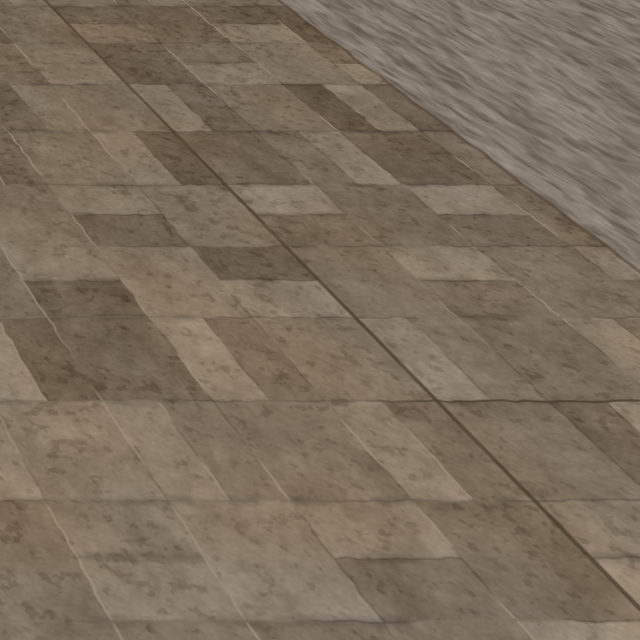
A Shadertoy shader for this texture:

```glsl
#define VANISH vec2(-0.911, 2.003)    // where the long joints converge
#define ACROSS vec2(18.69, -18.28)    // scale and offset of columns
#define DEPTH vec2(37.4, -18.95)      // scale and offset of courses
#define ROAD_EDGE 6.8                 // column where the paving ends
#define JOINT 0.021                   // half width of a joint
#define SEAM 0.040                    // half width of the long dark seam
#define STONE_DARK vec3(0.392, 0.335, 0.272)
#define STONE_LIGHT vec3(0.572, 0.515, 0.445)
#define SEAM_COLOR vec3(0.290, 0.240, 0.190)
#define ROAD_DARK vec3(0.395, 0.355, 0.315)
#define ROAD_LIGHT vec3(0.605, 0.565, 0.522)
#define SAMPLES 3                     // antialiasing grid per axis

float hash(vec2 p) {
    vec3 q = fract(p.xyx * 0.1031);
    q += dot(q, q.yzx + 33.33);
    return fract((q.x + q.y) * q.z);
}

float noise(vec2 p) {
    vec2 i = floor(p), f = fract(p);
    f = f * f * (3.0 - 2.0 * f);
    return mix(mix(hash(i), hash(i + vec2(1, 0)), f.x),
               mix(hash(i + vec2(0, 1)), hash(i + vec2(1, 1)), f.x), f.y);
}

float fbm(vec2 p) {
    float sum = 0.0, amp = 0.5;
    for (int i = 0; i < 4; i++) {
        sum += amp * noise(p);
        p = mat2(1.6, 1.2, -1.2, 1.6) * p + 7.3;
        amp *= 0.5;
    }
    return sum / 0.9375;
}

float line(float d, float halfWidth) {
    return 1.0 - smoothstep(halfWidth * 0.5, halfWidth * 1.7, d);
}

vec3 paving(vec2 ground, vec2 uv) {
    // Checkerboard of whole slabs and slabs cut in two
    vec2 worn = ground + 0.05 * (vec2(noise(ground * 5.0), noise(ground * 5.0 + 40.0)) - 0.5);
    vec2 block = floor(worn / 2.0);
    vec2 inside = worn - 2.0 * block;
    vec2 size = vec2(2.0);
    bool cut = mod(block.x + block.y, 2.0) < 0.5;
    if (cut) {
        if (mod(block.y + 1.0, 4.0) < 2.0) size.y = 1.0;
        else size.x = 1.0;
    }
    vec2 part = floor(inside / size);
    vec2 local = inside - part * size;
    vec2 edge = min(local, size - local);

    // Tone: cut pairs are one pale and one darker piece
    float variation = hash(block * 2.0 + part + 83.0);
    float tone = 0.25 + 0.46 * variation;
    if (cut) {
        bool pale = (part.x + part.y > 0.5) == (hash(block + 19.0) > 0.5);
        tone = pale ? 0.70 + 0.22 * variation : 0.14 + 0.44 * variation;
    }
    tone += 0.40 * (0.5 - uv.y);

    // Stains, mottling, grain and small pits
    vec2 shift = 13.0 * block + 5.0 * part;
    tone += 0.65 * (fbm(ground * 1.5 + shift) - 0.5);
    tone += 0.42 * (fbm(ground * 6.0) - 0.5);
    tone += 0.20 * (noise(ground * vec2(17.0, 20.0) + 90.0) - 0.5);
    float pit = fbm(ground * vec2(6.0, 7.0) + 60.0) + 0.15 * noise(ground * 0.9 + 11.0);
    tone -= 0.32 * smoothstep(0.68, 0.84, pit);
    vec3 color = mix(STONE_DARK, STONE_LIGHT, tone);
    color *= 1.0 + vec3(0.02, 0.0, -0.03) * (2.0 * noise(ground * 0.6 + 5.0) - 1.0);

    // Patchy joints, paler toward the near left
    float patchy = noise(ground * 1.3 + 25.0);
    float pale = smoothstep(0.3, 0.75, patchy + 0.35 - 0.5 * uv.x - 0.2 * uv.y);
    vec3 upright = mix(color * 0.78, STONE_LIGHT * 1.06, pale);
    vec3 level = mix(color * 0.75, STONE_LIGHT, 0.6 * pale);
    color = mix(color, upright, line(edge.x, JOINT) * (0.45 + 0.5 * patchy));
    color = mix(color, level, line(edge.y, JOINT) * (0.4 + 0.55 * patchy));
    color *= 1.0 - 0.10 * line(edge.y, 0.08) * smoothstep(0.45, 0.75, noise(ground * 2.1 + 50.0));

    // Long seam and one deep cross joint
    color = mix(color, SEAM_COLOR, 0.75 * line(abs(ground.x), SEAM));
    float cross = line(abs(worn.y - 4.0), JOINT) * smoothstep(-2.0, 1.0, ground.x);
    return mix(color, SEAM_COLOR, 0.7 * cross);
}

vec3 road(vec2 ground) {
    // Short rough streaks running toward the vanishing point
    vec2 grain = ground + vec2(0.08 * ground.y + 0.16 * (noise(ground * 2.0) - 0.5), 0.0);
    float streak = fbm(grain * vec2(5.5, 1.5));
    float fine = noise(grain * vec2(13.0, 4.5) + 31.0);
    float tone = 0.54 + 0.95 * (streak - 0.5) + 0.34 * (fine - 0.5);
    tone -= 0.34 * smoothstep(0.58, 0.85, noise(grain * vec2(7.0, 2.0) + 70.0));
    return mix(ROAD_DARK, ROAD_LIGHT, clamp(tone, 0.0, 1.0));
}

vec3 scene(vec2 uv) {
    float drop = VANISH.y - uv.y;
    vec2 ground = vec2((uv.x - VANISH.x) / drop * ACROSS.x + ACROSS.y,
                       DEPTH.x / drop + DEPTH.y);
    float beyond = ground.x - ROAD_EDGE + 0.10 * (noise(ground * 2.5) - 0.5);
    vec3 color = mix(paving(ground, uv), road(ground), smoothstep(-0.04, 0.04, beyond));
    return mix(color, SEAM_COLOR, 0.5 * line(abs(beyond + 0.04), 0.05));
}

void mainImage(out vec4 fragColor, in vec2 fragCoord) {
    vec3 sum = vec3(0.0);
    for (int i = 0; i < SAMPLES * SAMPLES; i++) {
        vec2 offset = (vec2(i % SAMPLES, i / SAMPLES) + 0.5) / float(SAMPLES) - 0.5;
        sum += scene((fragCoord + 1.3 * offset) / iResolution.xy);
    }
    fragColor = vec4(sum / float(SAMPLES * SAMPLES), 1.0);
}
```
